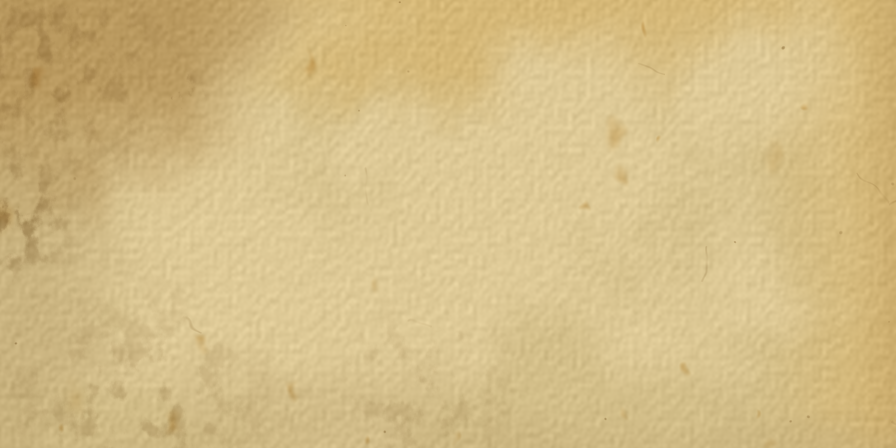
Write a Shadertoy shader that draws this texture.

```glsl
// Aged parchment: soft tonal clouds, amber borders and a brown upper-left corner,
// overlaid with grime, foxing spots, specks and faint creases.
// Built from fractal value noise; an embossed fine noise gives the paper tooth.

#define LIGHT vec3(0.870, 0.790, 0.590)
#define MID vec3(0.828, 0.748, 0.538)
#define AMBER vec3(0.835, 0.715, 0.455)
#define DULL vec3(0.765, 0.675, 0.470)
#define BROWN vec3(0.715, 0.585, 0.355)
#define STAIN_TINT vec3(0.68, 0.60, 0.46)
#define FOX_TINT vec3(0.90, 0.82, 0.66)
#define GRAIN 0.050
#define FOX_COUNT 22
#define SPECK_COUNT 16
#define CREASE_COUNT 9

float hash(vec2 p) {
    return fract(sin(dot(p, vec2(127.1, 311.7))) * 43758.5453);
}

vec2 hash2(float n, float seed) {
    return vec2(hash(vec2(n, seed)), hash(vec2(n, seed + 17.0)));
}

float noise(vec2 p) {
    vec2 i = floor(p), f = fract(p);
    f = f * f * (3.0 - 2.0 * f);
    float low = mix(hash(i), hash(i + vec2(1, 0)), f.x);
    float high = mix(hash(i + vec2(0, 1)), hash(i + vec2(1, 1)), f.x);
    return mix(low, high, f.y);
}

float fbm(vec2 p) {
    float sum = 0.0, amp = 0.5;
    for (int i = 0; i < 5; i++) {
        sum += amp * noise(p);
        p = mat2(1.6, 1.2, -1.2, 1.6) * p + 7.3;
        amp *= 0.5;
    }
    return sum;
}

// Soft round patch, 1 at the centre and 0 at the radius
float patchMask(vec2 p, vec2 centre, float radius) {
    return 1.0 - smoothstep(0.0, radius, length(p - centre));
}

float segmentDist(vec2 p, vec2 a, vec2 dir) {
    vec2 d = p - a;
    return length(d - dir * clamp(dot(d, dir) / dot(dir, dir), 0.0, 1.0));
}

// Large areas of colour: clouds, borders and the dark corner
vec3 paperTone(vec2 p, float width) {
    float cloud = fbm(p * 2.3 + 3.1) - 0.48;
    float detail = fbm(p * 5.0 + 21.0) - 0.48;
    float wobble = 0.6 * cloud + 0.4 * detail;

    float shade = 0.48 + 1.6 * cloud + 1.2 * detail + 0.45 * (0.45 - p.y);
    shade -= 0.30 * patchMask(p, vec2(1.05, 0.60), 0.55);
    vec3 col = mix(LIGHT, MID, smoothstep(0.1, 0.75, shade));

    float top = smoothstep(0.70, 1.04, p.y + 0.9 * wobble);
    float right = smoothstep(width - 0.36, width + 0.03, p.x + 0.3 * wobble);
    col = mix(col, AMBER, 0.9 * max(top, right));
    col = mix(col, BROWN, 0.35 * smoothstep(width - 0.12, width + 0.04, p.x));

    float left = 1.0 - smoothstep(0.0, 0.32, p.x + 0.5 * wobble);
    float bottom = 1.0 - smoothstep(0.0, 0.16, p.y + 0.5 * wobble);
    col = mix(col, DULL, max(0.75 * left, 0.45 * bottom));

    float reach = length((p - vec2(0.0, 1.0)) * vec2(1.0, 1.45));
    float corner = 1.0 - smoothstep(0.30, 0.74, reach + 0.7 * wobble);
    return mix(col, BROWN, 0.9 * corner);
}

// Mottled dirt, strongest in a few patches on the left
float grime(vec2 p) {
    float area = 0.95 * patchMask(p, vec2(0.40, 0.78), 0.08);
    area += 0.55 * patchMask(p, vec2(0.03, 0.50), 0.19);
    area += 0.30 * patchMask(p, vec2(0.10, 0.85), 0.40);
    area += 0.28 * patchMask(p, vec2(0.30, 0.05), 0.45);
    area += 0.22 * patchMask(p, vec2(0.95, 0.12), 0.30);
    return min(area, 1.0) * smoothstep(0.46, 0.70, fbm(p * vec2(30.0, 24.0)));
}

void mainImage(out vec4 fragColor, in vec2 fragCoord) {
    vec2 p = fragCoord / iResolution.y;
    float width = iResolution.x / iResolution.y;
    float px = 1.0 / iResolution.y;
    vec3 col = paperTone(p, width);
    col *= mix(vec3(1.0), STAIN_TINT, grime(p));

    // Foxing: ragged rusty blots, denser towards the bottom
    vec2 warp = vec2(noise(p * 38.0), noise(p * 38.0 + 50.0)) - 0.5;
    float fox = 0.0;
    for (int i = 0; i < FOX_COUNT; i++) {
        vec2 h = hash2(float(i), 3.0), k = hash2(float(i), 8.0);
        vec2 centre = vec2(h.x * width, pow(h.y, 1.6));
        vec2 d = (p - centre + 0.025 * warp) * vec2(1.3, 0.85);
        fox = max(fox, (0.3 + 0.6 * k.y) * patchMask(d, vec2(0.0), 0.012 + 0.035 * k.x * k.x));
    }
    col *= mix(vec3(1.0), FOX_TINT, fox);

    // Specks: tiny dark points
    float ink = 0.0;
    for (int i = 0; i < SPECK_COUNT; i++) {
        vec2 h = hash2(float(i), 41.0), k = hash2(float(i), 53.0);
        float r = 0.001 + 0.0025 * k.x;
        float d = length(p - h * vec2(width, 1.0) + 0.004 * warp);
        ink = max(ink, (0.25 + 0.5 * k.y) * (1.0 - smoothstep(r - px, r + px, d)));
    }

    // Creases: short, thin, broken strokes
    for (int i = 0; i < CREASE_COUNT; i++) {
        vec2 h = hash2(float(i), 71.0), k = hash2(float(i), 89.0);
        float angle = 6.2832 * k.x;
        vec2 dir = (0.03 + 0.07 * k.y) * vec2(cos(angle), sin(angle));
        float d = segmentDist(p + 0.016 * warp, h * vec2(width, 1.0), dir);
        ink = max(ink, 0.30 * noise(p * 45.0) * (1.0 - smoothstep(0.0, 0.002 + px, d)));
    }
    col *= mix(vec3(1.0), STAIN_TINT, ink);

    // Paper tooth: noise lit from the upper left, plus a faint weave
    vec2 q = p * vec2(95.0, 80.0);
    float relief = noise(q) - noise(q + vec2(-0.6, 0.6));
    relief += 0.35 * (noise(p * 150.0) - 0.5);
    float weave = sin(p.x * 390.0) + sin(p.y * 370.0);
    col += GRAIN * relief + 0.0025 * weave;

    fragColor = vec4(clamp(col, 0.0, 1.0), 1.0);
}
```
